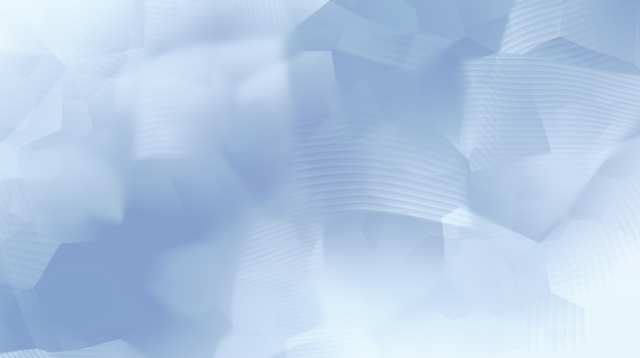
A Shadertoy shader for this background:

```glsl
// Pale blue overlapping translucent sheets with soft folds and fine ripples.

const float TAU = 6.2831853;
const vec3 TONES[6] = vec3[6](
    vec3(0.53, 0.63, 0.805), vec3(0.605, 0.715, 0.84), vec3(0.69, 0.78, 0.88),
    vec3(0.78, 0.86, 0.95), vec3(0.85, 0.925, 0.98), vec3(0.91, 0.965, 0.985));

const vec2 BAND_CENTRE = vec2(0.85, 0.53);   // in canvas heights
const vec2 BAND_DIR = vec2(0.88, 0.475);     // direction of the dark band
const float BAND_FLOOR = 0.09;               // darkest tone of the band
const float BAND_SLOPE = 1.42;               // brightening away from it
const float BAND_PERIOD = 0.78;              // spacing of dark pools along it
const float LIGHT_LIFT = 0.08;               // extra light in the upper tones

const float LARGE_SCALE = 2.1;               // sheets per canvas height
const float SMALL_SCALE = 4.1;
const float TINY_SCALE = 7.5;
const float LARGE_SHADE = 0.43;
const float SMALL_SHADE = 0.20;
const float TINY_SHADE = 0.07;
const float JITTER = 0.9;
const float SOFT_EDGE = 16.0;
const float CRISP_EDGE = 190.0;
const float WARP = 0.025;

const float RIPPLE_WIDTH = 0.0175;           // wavelength in canvas heights
const float RIPPLE_ANGLE = 1.15;             // mean direction of their normals
const float RIPPLE_SPREAD = 1.7;
const float RIPPLE_DEPTH = 0.115;
const float TINT_DEPTH = 0.010;

vec4 hash4(vec2 p) {
    vec4 q = vec4(dot(p, vec2(127.1, 311.7)), dot(p, vec2(269.5, 183.3)),
                  dot(p, vec2(419.2, 371.9)), dot(p, vec2(87.3, 231.1)));
    return fract(sin(q) * 43758.545);
}

vec2 unitVector(float angle) { return vec2(cos(angle), sin(angle)); }

// Layered sines: smooth variation, roughly -1 to 1.
float waves(vec2 p) {
    float sum = 0.0, gain = 0.55;
    for (int i = 0; i < 4; i++) {
        sum += gain * sin(p.x + 1.7 * sin(p.y * 0.8 + float(i))) * cos(p.y - 0.6 * p.x);
        p = mat2(1.3, 1.1, -1.1, 1.3) * p + 2.3;
        gain *= 0.55;
    }
    return sum;
}

// Fan of slightly curved ridges around a sheet centre, -1 to 1.
float ripples(vec2 offset, vec4 rnd) {
    vec2 normal = unitVector(RIPPLE_ANGLE + RIPPLE_SPREAD * (rnd.w - 0.5));
    float along = dot(offset, normal);
    float across = dot(offset, vec2(-normal.y, normal.x));
    float bend = 0.005 * sin(across * 16.0 + rnd.x * TAU) + 0.35 * across * across;
    float fan = 1.0 + 1.3 * across * (rnd.y - 0.3);
    float width = RIPPLE_WIDTH * mix(0.75, 1.3, rnd.z);
    float phase = TAU * (along * fan + bend) / width;
    return sin(phase + 0.75 * sin(phase));
}

// Cellular sheets with blended borders: x is the shade, y the ripple height.
vec2 sheets(vec2 p, float scale, float seed, float sharpness) {
    p *= scale;
    vec2 home = floor(p), sum = vec2(0.0);
    float nearest = 8.0, total = 0.0;
    for (int y = -1; y <= 1; y++)
    for (int x = -1; x <= 1; x++) {
        vec2 id = home + vec2(x, y);
        vec4 rnd = hash4(id + seed);
        vec2 offset = p - id - 0.5 - JITTER * (rnd.xy - 0.5);
        float dist = dot(offset, offset);

        // Slope of the sheet, and ripples that fade across it.
        float slope = dot(offset, unitVector(rnd.z * TAU));
        float amount = smoothstep(0.3, 0.8, fract(rnd.x * 7.0 + rnd.w));
        amount *= smoothstep(-0.3, 0.4, slope);
        vec2 sheet = vec2(slope + 0.45 * (rnd.w - 0.5),
                          amount * ripples(offset / scale, rnd));

        // Running soft minimum over the neighbours.
        float closer = min(nearest, dist);
        float keep = exp(sharpness * (closer - nearest));
        float weight = exp(sharpness * (closer - dist));
        sum = sum * keep + sheet * weight;
        total = total * keep + weight;
        nearest = closer;
    }
    return sum / total;
}

// Broad light and dark: a diagonal dark band between two bright corners.
float broadTone(vec2 p) {
    vec2 q = p - BAND_CENTRE;
    float along = dot(q, BAND_DIR);
    float across = dot(q, vec2(-BAND_DIR.y, BAND_DIR.x));
    float tone = BAND_FLOOR + BAND_SLOPE * sqrt(across * across + 0.0064);
    float pools = cos(along * TAU / BAND_PERIOD) * exp(-5.0 * across * across - along * along);
    return tone - 0.12 * pools + 0.10 * waves(p * 4.5 + 1.0);
}

vec3 toneColour(float tone) {
    float x = clamp(tone * 4.0, 0.0, 4.999);
    int i = int(x);
    return mix(TONES[i], TONES[i + 1], x - float(i));
}

void mainImage(out vec4 fragColor, in vec2 fragCoord) {
    vec2 p = fragCoord / iResolution.y;
    vec2 warped = p + WARP * vec2(waves(p * 4.0), waves(p.yx * 4.0 + 4.0));

    float crisp = smoothstep(-0.4, 0.25, waves(p * 6.0 + 9.0));
    float sharpness = mix(SOFT_EDGE, CRISP_EDGE, crisp * crisp);
    vec2 large = sheets(warped, LARGE_SCALE, 3.0, sharpness);
    vec2 small = sheets(warped + 0.37, SMALL_SCALE, 17.0, sharpness);
    vec2 tiny = sheets(warped + 0.71, TINY_SCALE, 41.0, sharpness);

    float tone = broadTone(p) + LARGE_SHADE * large.x + SMALL_SHADE * small.x;
    tone += TINY_SHADE * tiny.x;
    tone += LIGHT_LIFT * smoothstep(0.35, 0.65, tone);
    tone += RIPPLE_DEPTH * (large.y + 0.4 * small.y);

    float tint = TINT_DEPTH * waves(p * 3.0 + 6.0);
    fragColor = vec4(toneColour(tone) + tint * vec3(-1.0, 0.6, 0.2), 1.0);
}
```
